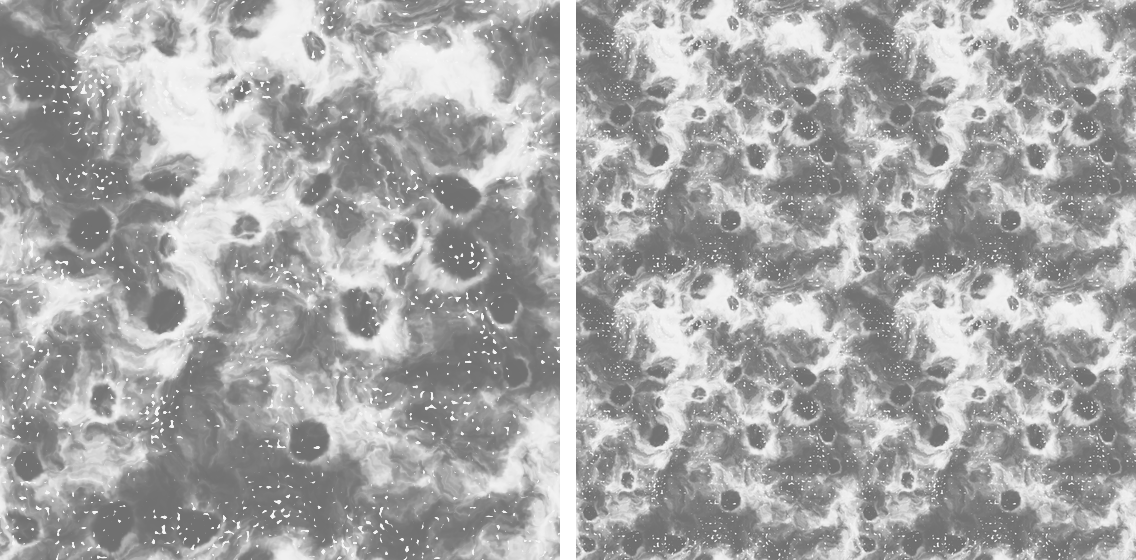
Left: one tile. Right: repeated 2 by 2.
A WebGL 1 fragment shader for this texture:

```glsl
precision highp float;
uniform vec2 u_resolution;

#define CLOUD_REPEATS 4.0
#define LACE_REPEATS 7.0
#define PIT_REPEATS 8.0
#define GRAIN_REPEATS 44.0
#define SPARKLE_REPEATS 112.0
#define WARP 0.065
#define PIT_SHARE 0.42
#define CONTRAST 5.2
#define BALANCE 0.0
#define WATER_GREY 0.44
#define FOAM_GREY 0.95
#define SPARKLE_GREY 0.96

float hash(vec2 cell, float seed) {
  vec3 p = fract(vec3(cell.xyx + seed * 17.3) * vec3(0.1031, 0.1030, 0.0973));
  p += dot(p, p.yzx + 33.33);
  return fract((p.x + p.y) * p.z);
}

float cornerSlope(vec2 cell, vec2 offset, float period, float seed) {
  float angle = 6.28319 * hash(mod(cell, period), seed);
  return dot(vec2(cos(angle), sin(angle)), offset);
}

// Gradient noise that wraps after a whole number of cells
float noise(vec2 uv, float period, float seed) {
  vec2 p = uv * period;
  vec2 i = floor(p);
  vec2 f = p - i;
  vec2 w = f * f * f * (f * (f * 6.0 - 15.0) + 10.0);
  vec2 e = vec2(1.0, 0.0);
  float low = mix(cornerSlope(i, f, period, seed),
                  cornerSlope(i + e, f - e, period, seed), w.x);
  float high = mix(cornerSlope(i + e.yx, f - e.yx, period, seed),
                   cornerSlope(i + e.xx, f - e.xx, period, seed), w.x);
  return mix(low, high, w.y);
}

float fbm(vec2 uv, float period, float seed) {
  float sum = 0.0;
  float amp = 1.0;
  for (int k = 0; k < 6; k++) {
    sum += amp * noise(uv, period, seed + float(k));
    period *= 2.0;
    amp *= 0.55;
  }
  return sum;
}

// Bright threads along the zero lines of the noise
float lace(vec2 uv, float period, float seed) {
  float sum = 0.0;
  float amp = 0.5;
  for (int k = 0; k < 4; k++) {
    float ridge = max(0.0, 1.0 - 2.2 * abs(noise(uv, period, seed + float(k))));
    sum += amp * ridge * ridge;
    period *= 2.0;
    amp *= 0.55;
  }
  return sum;
}

// Scattered dark hollows (x) with rims lit from one side (y)
vec2 pits(vec2 uv) {
  vec2 p = uv * PIT_REPEATS;
  vec2 base = floor(p);
  vec2 result = vec2(0.0);
  for (int y = -1; y <= 1; y++) {
    for (int x = -1; x <= 1; x++) {
      vec2 cell = base + vec2(float(x), float(y));
      vec2 id = mod(cell, PIT_REPEATS);
      vec2 center = cell + 0.25 + 0.5 * vec2(hash(id, 41.0), hash(id, 42.0));
      float radius = mix(0.18, 0.42, hash(id, 43.0));
      float present = step(hash(id, 44.0), PIT_SHARE);
      vec2 toPixel = p - center;
      float d = length(toPixel) / radius;
      float light = 0.6 + 0.4 * dot(toPixel, vec2(0.6, -0.8)) / (d * radius + 0.001);
      float edge = (d - 1.1) * 5.0;
      result.x = max(result.x, present * (1.0 - smoothstep(0.7, 1.05, d)));
      result.y = max(result.y, present * light * exp(-edge * edge));
    }
  }
  return result;
}

void main() {
  vec2 uv = gl_FragCoord.xy / u_resolution;
  vec2 swirl = vec2(fbm(uv, 5.0, 1.0), fbm(uv, 5.0, 11.0));
  vec2 q = uv + WARP * swirl;

  // Foam height: soft clouds, threads, grain and hollows
  float cloud = fbm(q, CLOUD_REPEATS, 21.0);
  float foam = smoothstep(-0.3, 0.3, cloud);
  float threads = lace(q, LACE_REPEATS, 31.0) - 0.45;
  float grain = noise(q, GRAIN_REPEATS, 51.0) + 0.7 * noise(q, 2.0 * GRAIN_REPEATS, 52.0);
  vec2 pit = pits(uv + 0.5 * WARP * swirl);
  float height = cloud + threads * mix(0.5, 1.1, foam)
               + grain * mix(0.15, 0.3, foam) + 0.4 * pit.y - 0.4 * pit.x;

  // Tone: even spread of levels, weighted toward the dark water
  float level = 1.0 / (1.0 + exp(-CONTRAST * (height - BALANCE)));
  float grey = mix(WATER_GREY, FOAM_GREY, pow(level, 1.4));

  // Clustered glints on the water
  float cluster = noise(uv, 9.0, 61.0) + 0.7 * noise(uv, 23.0, 62.0);
  float glint = noise(uv + 0.1 * WARP * swirl, SPARKLE_REPEATS, 63.0) + 0.3 * cluster;
  grey = mix(grey, SPARKLE_GREY, smoothstep(0.36, 0.52, glint));

  gl_FragColor = vec4(vec3(grey), 1.0);
}
```
